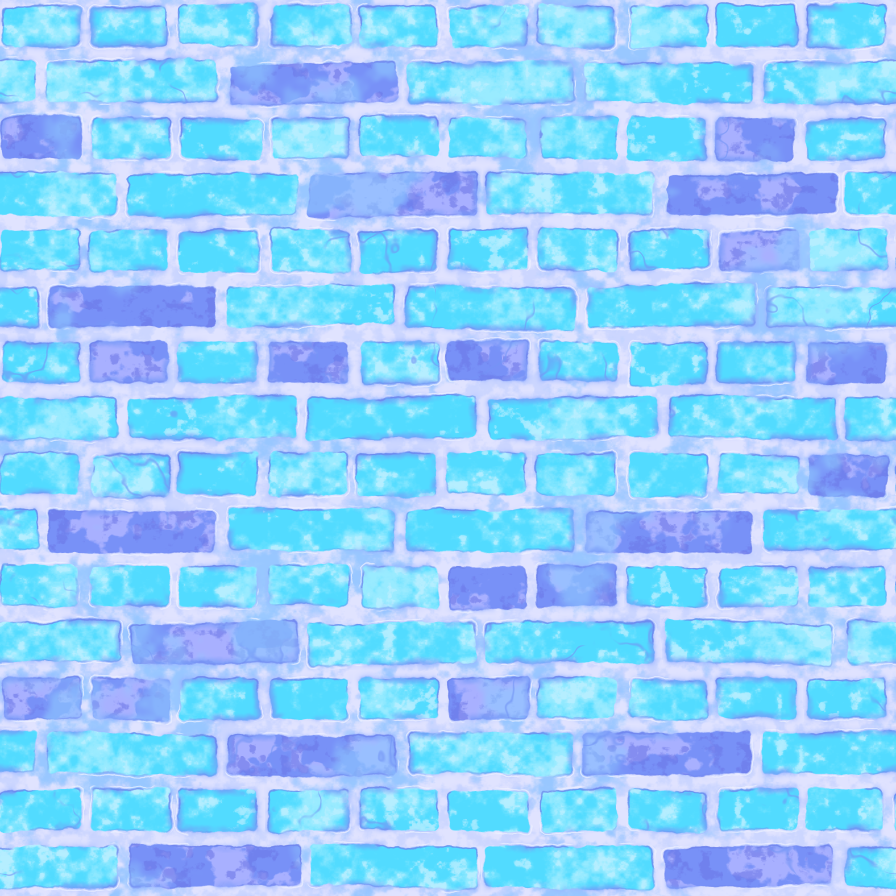
This texture is drawn by a three.js fragment shader. Its source:

```glsl
varying vec2 vUv;

float hash(vec2 p) {
  return fract(sin(dot(p, vec2(127.1, 311.7))) * 43758.5453);
}

// Value noise that wraps after a whole number of lattice cells
float noise(vec2 uv, float period, float seed) {
  vec2 p = uv * period;
  vec2 i = floor(p);
  vec2 f = fract(p);
  f = f * f * (3.0 - 2.0 * f);
  vec2 a = mod(i, period);
  vec2 b = mod(i + 1.0, period);
  float low = mix(hash(a + seed), hash(vec2(b.x, a.y) + seed), f.x);
  float high = mix(hash(vec2(a.x, b.y) + seed), hash(b + seed), f.x);
  return mix(low, high, f.y);
}

float fbm(vec2 uv, float period, float seed) {
  float sum = 0.0;
  float weight = 0.533;
  for (int octave = 0; octave < 4; octave++) {
    sum += weight * noise(uv, period, seed);
    period *= 2.0;
    seed += 17.3;
    weight *= 0.5;
  }
  return sum;
}

float roundedBox(vec2 p, vec2 halfSize, float radius) {
  vec2 q = abs(p) - halfSize + radius;
  return length(max(q, 0.0)) + min(max(q.x, q.y), 0.0) - radius;
}

void main() {
  vec2 wobble = vec2(fbm(vUv, 20.0, 1.0), fbm(vUv, 20.0, 2.0)) - 0.5;
  vec2 p = vUv + wobble * 0.007;

  // Courses alternate between five long and ten short bricks
  float y = p.y * 16.0 - 0.03;
  float row = mod(floor(y), 16.0);
  bool isLong = mod(row, 2.0) < 0.5;
  float count = isLong ? 5.0 : 10.0;
  float shift = isLong ? (mod(row, 4.0) < 0.5 ? 0.69 : 0.235) : -0.05;
  float x = p.x * count - shift;
  vec2 id = vec2(mod(floor(x), count), row);

  // Each brick is slightly moved, tilted and resized
  vec2 local = (fract(vec2(x, y)) - 0.5) / vec2(count, 16.0);
  local -= (vec2(hash(id + 3.1), hash(id + 7.7)) - 0.5) * vec2(0.005, 0.003);
  local.y += local.x * (hash(id + 12.4) - 0.5) * 0.05;
  vec2 halfSize = vec2(0.5 / count - 0.0056, 0.0236);
  halfSize -= vec2(hash(id + 5.2), hash(id + 9.6)) * 0.0014;
  float d = roundedBox(local, halfSize, 0.005);
  d += (fbm(vUv, 90.0, 21.0) - 0.5) * 0.005;
  float brickMask = smoothstep(0.001, -0.001, d);

  // Shared wear layers
  float blotch = fbm(vUv, 14.0, 31.0);
  float patches = fbm(vUv, 24.0, 41.0);
  float grain = fbm(vUv, 85.0, 51.0);
  float tone = hash(id + 15.8) - 0.5;

  // Cyan bricks with pale powdering
  float powder = blotch * 0.5 + grain * 0.5 + tone * 0.12;
  vec3 cyan = mix(vec3(0.32, 0.86, 1.0), vec3(0.60, 0.92, 1.0), smoothstep(0.40, 0.66, powder));
  cyan = mix(cyan, vec3(0.78, 0.94, 1.0), 0.6 * smoothstep(0.60, 0.74, grain + tone * 0.1));

  // Violet bricks with flaked lilac patches
  float flake = smoothstep(0.50, 0.56, patches * 0.8 + grain * 0.2 + tone * 0.16);
  vec3 violet = mix(vec3(0.47, 0.57, 0.97), vec3(0.66, 0.69, 1.0), flake);
  violet = mix(violet, vec3(0.42, 0.46, 0.90), 0.6 * smoothstep(0.54, 0.70, grain));
  violet = mix(violet, vec3(0.56, 0.79, 1.0), 0.6 * smoothstep(0.54, 0.70, blotch));
  float violetMask = step(0.73, hash(id + 23.5));
  vec3 brick = mix(cyan, violet, violetMask);

  // Veins on some bricks, soot along their edges
  float vein = smoothstep(0.018, 0.0, abs(fbm(vUv, 13.0, 61.0) - 0.5));
  vein *= step(0.62, hash(id + 31.9)) * smoothstep(0.40, 0.58, patches);
  brick = mix(brick, vec3(0.45, 0.58, 0.96), vein * 0.6);
  float soot = smoothstep(-0.009, 0.0, d) * smoothstep(0.46, 0.66, patches);
  brick = mix(brick, vec3(0.46, 0.60, 0.97), soot * 0.75);

  // Pale mortar with bluish stains spreading from the bricks
  vec3 mortar = mix(vec3(0.88, 0.89, 1.0), vec3(0.80, 0.84, 1.0), smoothstep(0.38, 0.66, grain));
  float stain = smoothstep(0.50, 0.70, blotch * 0.7 + grain * 0.3);
  mortar = mix(mortar, vec3(0.56, 0.77, 1.0), stain * 0.85);
  float halo = exp(-max(d, 0.0) / 0.0025) * smoothstep(0.36, 0.62, patches);
  mortar = mix(mortar, vec3(0.60, 0.70, 1.0), halo * 0.75);

  // Broken dark rims, mostly on upper edges
  vec3 color = mix(mortar, brick, brickMask);
  float rim = smoothstep(0.0018, 0.0, abs(d + 0.0005));
  rim *= smoothstep(0.42, 0.60, fbm(vUv, 40.0, 71.0));
  rim *= local.y > 0.0 ? 0.75 : 0.4;
  color = mix(color, vec3(0.42, 0.50, 0.92), rim);

  // Thin bright mortar lips
  float lip = smoothstep(0.0014, 0.0, abs(d - 0.0022)) * smoothstep(0.54, 0.64, fbm(vUv, 30.0, 81.0));
  color = mix(color, vec3(0.94, 0.95, 1.0), lip * 0.7);

  gl_FragColor = vec4(color, 1.0);
}
```
